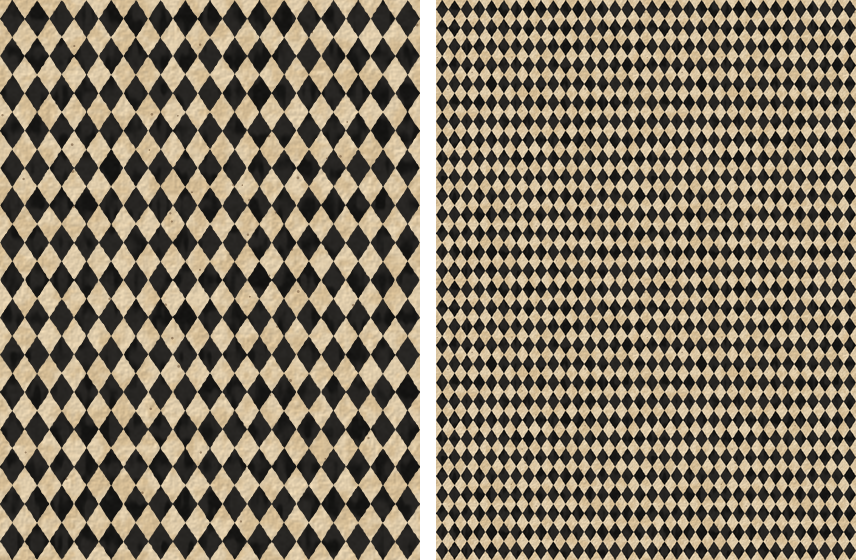
Left: one tile. Right: repeated 2 by 2.
A WebGL 2 fragment shader for this pattern:

```glsl
#version 300 es
precision highp float;

uniform vec2 u_resolution;
out vec4 outColor;

#define REPEATS vec2(17.0, 15.0)
#define CREAM_LIGHT vec3(0.875, 0.800, 0.670)
#define CREAM_DARK vec3(0.825, 0.730, 0.575)
#define INK_LIGHT vec3(0.155, 0.148, 0.138)
#define INK_DARK vec3(0.080, 0.078, 0.072)
#define EDGE_ROUGHNESS 0.045
#define EDGE_SOFTNESS 0.022
#define RELIEF 0.20
#define SPECK_CHANCE 0.018

float hash(vec2 p) {
  vec3 q = fract(p.xyx * vec3(0.1031, 0.1030, 0.0973));
  q += dot(q, q.yzx + 33.33);
  return fract((q.x + q.y) * q.z);
}

// Value noise over the unit canvas, wrapping after a whole number of cells
float noise(vec2 uv, vec2 cells) {
  vec2 p = uv * cells;
  vec2 i = floor(p);
  vec2 f = p - i;
  f = f * f * (3.0 - 2.0 * f);
  vec2 a = mod(i, cells);
  vec2 b = mod(i + 1.0, cells);
  float low = mix(hash(a), hash(vec2(b.x, a.y)), f.x);
  float high = mix(hash(vec2(a.x, b.y)), hash(b), f.x);
  return mix(low, high, f.y);
}

// Fine bumps of the plaster
float plaster(vec2 uv) {
  return 0.6 * noise(uv, vec2(102.0, 136.0)) + 0.4 * noise(uv, vec2(186.0, 248.0));
}

// Small dark flecks, one possible per grid cell
float specks(vec2 uv) {
  vec2 grid = vec2(60.0, 80.0);
  vec2 cell = floor(uv * grid);
  vec2 center = 0.3 + 0.4 * vec2(hash(cell + 7.0), hash(cell + 41.0));
  float radius = mix(0.10, 0.24, hash(cell + 93.0));
  float dist = length(fract(uv * grid) - center);
  float present = step(1.0 - SPECK_CHANCE, hash(cell + 19.0));
  return present * (1.0 - smoothstep(radius * 0.4, radius + 0.08, dist));
}

vec3 creamPaint(vec2 uv) {
  float stain = 0.6 * noise(uv, vec2(27.0, 36.0)) + 0.4 * noise(uv, vec2(75.0, 100.0));
  vec3 color = mix(CREAM_DARK, CREAM_LIGHT, smoothstep(0.25, 0.7, stain));
  float slope = plaster(uv) - plaster(uv + vec2(-0.0036, 0.0027));
  color *= 1.0 + RELIEF * slope;
  return mix(color, vec3(0.42, 0.32, 0.22), 0.6 * specks(uv));
}

vec3 inkPaint(vec2 uv, vec2 cell) {
  float blotch = noise(uv, vec2(33.0, 44.0));
  float streak = noise(uv, vec2(90.0, 36.0));
  float wear = 0.5 * blotch + 0.35 * streak + 0.15 * hash(cell + 5.0);
  vec3 color = mix(INK_DARK, INK_LIGHT, smoothstep(0.3, 0.58, wear));
  return color + 0.03 * (plaster(uv) - 0.5);
}

void main() {
  vec2 uv = gl_FragCoord.xy / u_resolution;

  // One black diamond per cell, its corners touching the neighbours
  vec2 p = uv * REPEATS;
  vec2 q = abs(fract(p) - 0.5);
  float diamond = q.x + q.y - 0.5;
  diamond += EDGE_ROUGHNESS * (noise(uv, vec2(150.0, 200.0)) - 0.45);

  // Soft edge, never thinner than a pixel
  float width = max(EDGE_SOFTNESS, 0.7 * length(REPEATS / u_resolution));
  float cream = smoothstep(-width, width, diamond);

  vec3 color = mix(inkPaint(uv, floor(p)), creamPaint(uv), cream);
  outColor = vec4(color, 1.0);
}
```
